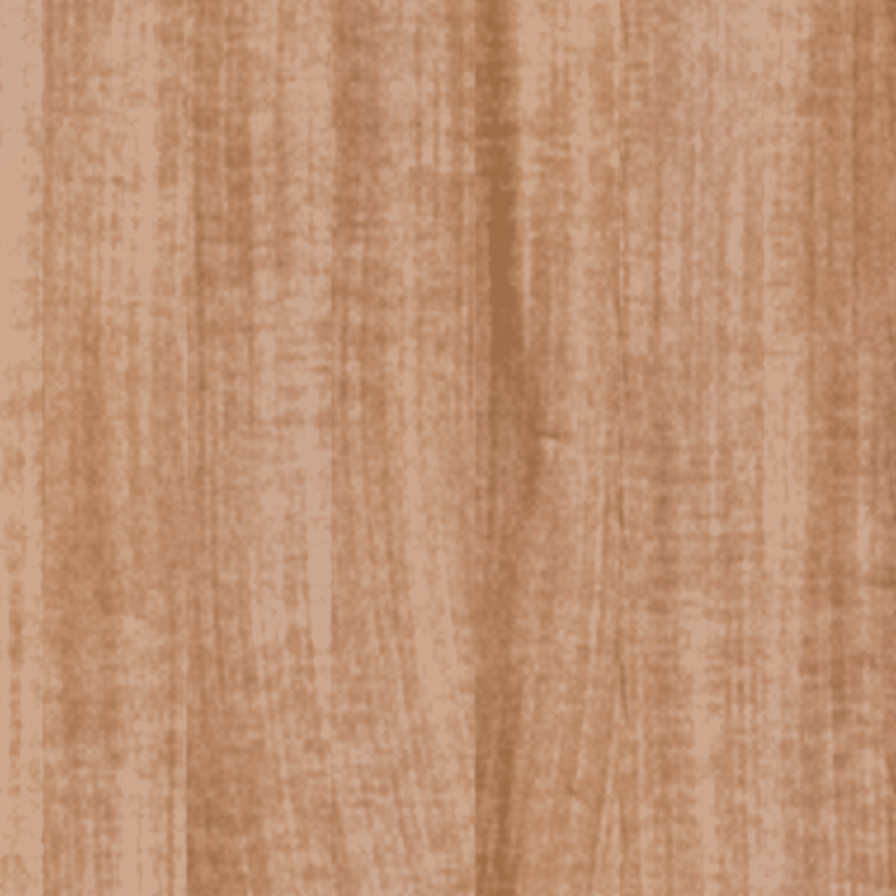
Write a Shadertoy shader that draws this texture.

```glsl
// Pale brown wood veneer: upright strips with fine grain, cross ripple, a dark heart streak and small knots.

const float STRIP_WIDTH = 0.161;
const float FIRST_SEAM = 0.045;
const float HEART_STRIP = 3.0;
const float MEAN_TONE = 0.68;
const float CONTRAST = 1.3;

const vec3 DARK_WOOD = vec3(0.65, 0.46, 0.32);
const vec3 MID_WOOD = vec3(0.74, 0.55, 0.42);
const vec3 LIGHT_WOOD = vec3(0.785, 0.627, 0.52);

// Per strip: tone at its left side, tone at its right side, slant of the lower grain
const vec3 STRIPS[7] = vec3[7](
    vec3(0.80, 0.90, 0.00), vec3(0.50, 0.76, 0.03), vec3(0.60, 0.82, 0.13),
    vec3(0.64, 0.78, 0.20), vec3(0.72, 0.84, -0.12), vec3(0.68, 0.74, 0.02),
    vec3(0.97, 0.64, 0.00));

float hash(vec2 p) {
    vec3 q = fract(vec3(p.xyx) * 0.1031);
    q += dot(q, q.yzx + 33.33);
    return fract((q.x + q.y) * q.z);
}

// Value noise centred on zero
float noise(vec2 p) {
    vec2 cell = floor(p), f = fract(p);
    f = f * f * (3.0 - 2.0 * f);
    float low = mix(hash(cell), hash(cell + vec2(1, 0)), f.x);
    float high = mix(hash(cell + vec2(0, 1)), hash(cell + vec2(1, 1)), f.x);
    return mix(low, high, f.y) - 0.5;
}

float bell(float x, float width) {
    return exp(-x * x / (width * width));
}

// Long upright fibres, from wide bands to hairlines
float fibres(vec2 p) {
    return 0.26 * noise(p * vec2(26.0, 0.9))
         + 0.36 * noise(p * vec2(66.0, 1.8) + 17.0)
         + 0.42 * noise(p * vec2(140.0, 4.0) + 41.0);
}

// Short horizontal shimmer across the fibres
float ripple(vec2 p) {
    p.y += 0.012 * noise(p * vec2(18.0, 5.0));
    float patches = smoothstep(-0.3, 0.35, noise(p * vec2(6.0, 4.0) + 9.0));
    float bands = 0.14 * noise(p * vec2(10.0, 36.0) + 3.0)
                + 0.28 * noise(p * vec2(32.0, 120.0) + 29.0);
    return bands * (0.4 + patches);
}

// Pores and flecks
float flecks(vec2 p) {
    return 0.30 * noise(p * vec2(150.0, 95.0) + 7.0)
         + 0.24 * noise(p * vec2(190.0, 180.0) + 61.0);
}

// Dark band beside the heart seam, widest at mid height
float heartwood(vec2 p, float seam) {
    float reach = 0.042 + 0.030 * bell(p.y - 0.5, 0.13) + 0.008 * noise(vec2(p.y * 6.0, 2.0));
    float x = p.x - seam;
    float upper = smoothstep(0.25, 0.55, p.y);
    float body = 1.0 - smoothstep(reach - 0.018, reach + 0.018, x);
    float rim = bell(x - reach + 0.008, 0.011);
    float streaks = noise(vec2((x - reach) * 85.0, p.y * 2.0));
    return body * (mix(0.26, 0.46, upper) + 0.36 * streaks) + 0.20 * rim;
}

// Tone of one strip, 0 dark to 1 light
float stripTone(vec2 p, float index) {
    vec3 strip = STRIPS[int(clamp(index + 1.0, 0.0, 6.0))];
    float seam = FIRST_SEAM + index * STRIP_WIDTH;
    float across = (p.x - seam) / STRIP_WIDTH;
    float drop = max(0.6 - p.y, 0.0);
    vec2 grain = p - vec2(strip.z * drop * drop, 0.0);
    grain.x += 0.012 * noise(vec2(p.x * 5.0, p.y * 3.5) + index);
    float tone = mix(strip.x, strip.y, smoothstep(0.0, 0.65, across));
    tone += fibres(grain + index * 3.7) + ripple(p + index * 5.3);
    tone += 0.28 * noise(p * vec2(7.0, 2.6) + index * 11.0);
    return index == HEART_STRIP ? tone - heartwood(p, seam) : tone;
}

// Small curl of disturbed grain: dark crease with a pale crest
float knot(vec2 p, vec2 centre, vec2 size) {
    vec2 q = (p - centre) / size;
    q.y += 0.5 * sin(q.x * 2.2) + 0.5 * noise(q * 1.7);
    return bell(q.x, 1.0) * (0.8 * bell(q.y + 0.6, 0.9) - bell(q.y - 0.6, 0.7));
}

// Hooked cracks that wander beside a seam
float seamCracks(vec2 p, float seam, float rate) {
    float climb = p.y * rate + 0.8 * noise(vec2(p.y * 3.0, seam * 20.0));
    float along = fract(climb);
    float fade = smoothstep(0.0, 0.15, along) * (1.0 - smoothstep(0.4, 0.85, along));
    float bend = 0.016 * (0.5 - along) + 0.008 * noise(vec2(p.y * 32.0, seam));
    float x = p.x - seam - bend;
    float strength = 0.2 + 0.8 * hash(vec2(floor(climb), 7.0));
    return fade * strength * (bell(x, 0.0032) - 0.45 * bell(x + 0.008, 0.005));
}

vec3 woodColor(float tone) {
    vec3 lower = mix(DARK_WOOD, MID_WOOD, clamp(tone / 0.6, -0.3, 1.0));
    return mix(lower, LIGHT_WOOD, clamp((tone - 0.6) / 0.4, 0.0, 1.35));
}

void mainImage(out vec4 fragColor, in vec2 fragCoord) {
    vec2 p = fragCoord / iResolution.xy;

    // Strips, blended softly at their seams
    float position = (p.x - FIRST_SEAM) / STRIP_WIDTH;
    float index = floor(position);
    float blend = smoothstep(0.0, 0.03, position - index);
    float tone = mix(stripTone(p, index - 1.0), stripTone(p, index), blend) + flecks(p);
    tone = MEAN_TONE + CONTRAST * (tone - MEAN_TONE);

    // Knots and cracks
    tone += 0.40 * knot(p, vec2(0.617, 0.508), vec2(0.026, 0.012));
    tone += 0.45 * knot(p, vec2(0.640, 0.110), vec2(0.009, 0.009));
    tone += 0.30 * knot(p, vec2(0.155, 0.305), vec2(0.038, 0.018));
    tone += 0.30 * knot(p, vec2(0.150, 0.135), vec2(0.032, 0.012));
    tone -= 0.50 * seamCracks(p, 0.692, 5.2);
    tone -= 0.22 * seamCracks(p, 0.203, 3.4);
    tone -= 0.42 * smoothstep(0.955, 1.0, p.x) + 0.35 * seamCracks(p, 0.995, 9.0);

    // Slow drift between pink and yellow wood
    vec3 tint = vec3(0.006, -0.004, -0.024) * noise(p * vec2(9.0, 2.0) + 70.0);
    fragColor = vec4(woodColor(tone) + tint, 1.0);
}
```
